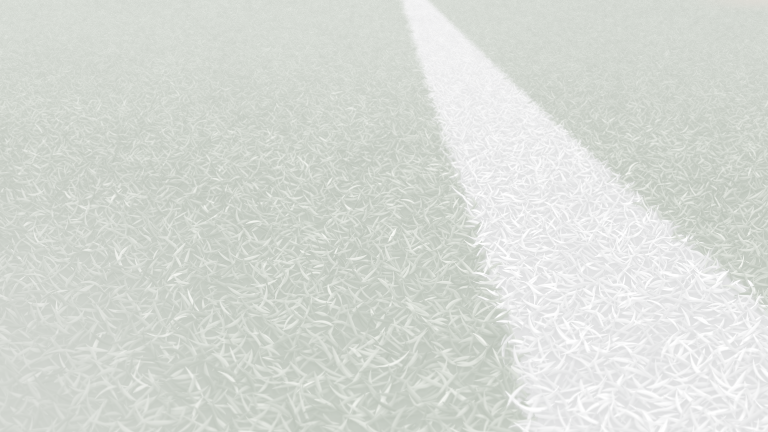
Give the GLSL for this texture, as a WebGL 1 fragment shader.

```glsl
precision highp float;
// Pale artificial turf crossed by a white painted stripe, seen at a low angle.
// Curved blades are scattered in perspective rows, far to near, and each takes
// its paint from its root. Depth of field and haze soften the distance.

uniform vec2 u_resolution;

const float HORIZON = 0.09;      // height of the vanishing line above the top
const float CELL = 0.027;        // blade spacing at unit depth scale
const float HALF_LENGTH = 0.043;
const float HALF_WIDTH = 0.0042;
const float FOCUS = 0.62;        // sharpest level, measured from the top
const float RAGGED = 0.030;      // scatter of painted roots at the stripe edge
const vec3 TURF_FAR = vec3(0.855, 0.871, 0.849);
const vec3 TURF_NEAR = vec3(0.842, 0.858, 0.834);
const vec3 TURF_DARK = vec3(0.752, 0.778, 0.742);
const vec3 TURF_LIGHT = vec3(0.940, 0.948, 0.928);
const vec3 PAINT = vec3(0.950, 0.950, 0.952);
const vec3 PAINT_DARK = vec3(0.865, 0.868, 0.870);
const vec3 PAINT_LIGHT = vec3(1.0);
const vec3 HAZE = vec3(0.862, 0.867, 0.857);
const vec3 WARM = vec3(0.885, 0.868, 0.845);

vec4 hash4(vec3 p) {
  vec4 q = fract(p.xyzx * vec4(0.1031, 0.1030, 0.0973, 0.1099));
  q += dot(q, q.wzxy + 33.33);
  return fract((q.xxyz + q.yzzw) * q.zywx);
}

float cornerSlope(vec2 cell, vec2 offset) {
  float angle = 6.2832 * hash4(vec3(cell, 7.0)).x;
  return dot(vec2(cos(angle), sin(angle)), offset);
}

float gradientNoise(vec2 p) {
  vec2 i = floor(p), f = fract(p);
  vec2 w = f * f * f * (f * (f * 6.0 - 15.0) + 10.0);
  vec2 e = vec2(1.0, 0.0);
  return mix(mix(cornerSlope(i, f), cornerSlope(i + e, f - e), w.x),
             mix(cornerSlope(i + e.yx, f - e.yx), cornerSlope(i + 1.0, f - 1.0), w.x), w.y);
}

// Coverage of the stripe at x across and t down the canvas.
float stripe(float x, float t, float soft) {
  float left = 0.523 + 0.175 * t + 0.006 * sin(6.2832 * (t - 0.3)) * t;
  float right = 0.557 + 0.57 * t + 0.07 * t * t;
  return smoothstep(left - soft, left + soft, x)
       * (1.0 - smoothstep(right - soft, right + soft, x));
}

// Coverage (x), contact shadow (y) and position across the blade (z).
vec3 blade(vec2 d, vec4 rnd, float soft) {
  float angle = (rnd.x - 0.5) * 2.5;
  float c = cos(angle), s = sin(angle);
  vec2 q = vec2(c * d.x + s * d.y, c * d.y - s * d.x);
  q.y += (rnd.y - 0.5) * 20.0 * q.x * q.x;
  float along = q.x / (HALF_LENGTH * (0.5 + 0.65 * rnd.z));
  float taper = max(1.0 - along * along, 0.0);
  float halfWidth = HALF_WIDTH * taper * (0.6 + 0.7 * rnd.w);
  float tip = smoothstep(0.0, 0.25, taper);
  float cover = 1.0 - smoothstep(halfWidth - soft, halfWidth + soft, abs(q.y));
  float shadow = 1.0 - smoothstep(0.0, 2.6 * HALF_WIDTH, abs(q.y + 1.2 * HALF_WIDTH));
  return vec3(cover * tip, shadow * tip, clamp(q.y / HALF_WIDTH, -1.0, 1.0));
}

void main() {
  vec2 uv = gl_FragCoord.xy / u_resolution;
  float aspect = u_resolution.x / u_resolution.y;
  float t = 1.0 - uv.y;
  float x = (uv.x - 0.5) * aspect;
  float depth = t + HORIZON;

  // Smooth ground tone: broad clumps, mottling and fine grain
  float clumps = gradientNoise(vec2(x, t * 1.5) * 7.0);
  float mottle = gradientNoise(vec2(x, t * 1.6) * 34.0);
  float grain = gradientNoise(vec2(x, t * 1.4) * 85.0);
  float wobble = RAGGED * depth * (0.7 * mottle + 0.7 * grain);
  float paint = stripe(uv.x + wobble, t, 0.006 + 0.006 * t);
  vec3 turf = mix(TURF_FAR, TURF_NEAR, smoothstep(0.0, 0.5, t));
  turf -= 0.014 * smoothstep(0.55, 0.8, uv.x);
  turf += 0.016 * clumps * smoothstep(0.1, 0.6, t) + 0.016 * mottle + 0.022 * grain;
  vec3 mean = mix(turf, PAINT + 0.02 * mottle + 0.02 * grain, paint);
  vec3 color = mix(mean, mix(TURF_DARK, PAINT_DARK, paint), 0.65);

  // Blades, painted from far rows to near rows
  float blur = 0.0008 + 0.007 * smoothstep(0.0, FOCUS, FOCUS - t)
             + 0.0014 * smoothstep(FOCUS, 1.0, t);
  float row0 = floor(log(depth) / CELL);
  for (int j = -2; j <= 2; j++) {
    float row = row0 + float(j);
    float scale = exp((row + 0.5) * CELL);
    float soft = blur + 0.4 / (u_resolution.y * scale);
    float shift = hash4(vec3(row + 200.0, 3.0, 5.0)).x;
    float column0 = floor(x / (scale * CELL) + shift);
    for (int i = -2; i <= 2; i++) {
      float column = column0 + float(i);
      for (int k = 0; k < 2; k++) {
        vec3 id = vec3(column + 700.0, row + 200.0, float(k) * 17.0 + 1.0);
        vec4 place = hash4(id);
        vec4 form = hash4(id + 31.7);
        float rootX = (column + place.x - shift) * CELL * scale;
        float rootDepth = exp((row + place.y) * CELL);
        vec3 b = blade(vec2(x - rootX, rootDepth - depth) / scale, form, soft);
        float scatter = (form.z + place.w - 1.0) * RAGGED * scale;
        float painted = stripe(rootX / aspect + 0.5 + scatter, rootDepth - HORIZON, 0.004);
        float tone = 0.08 + 0.68 * place.z + 0.16 * b.z + 0.35 * step(0.91, place.w);
        vec3 green = mix(TURF_DARK, TURF_LIGHT, tone) + 0.025 * clumps;
        vec3 white = mix(PAINT_DARK, PAINT_LIGHT, min(tone + 0.25, 1.0));
        color = mix(color, mix(TURF_DARK, PAINT_DARK, painted), 0.28 * b.y);
        color = mix(color, mix(green, white, painted), b.x);
      }
    }
  }

  // Distance flattens contrast; haze veils the near left
  float detail = mix(0.28, 1.0, smoothstep(0.02, 0.45, t));
  color = mix(mean, color, detail);
  float veil = (1.0 - smoothstep(0.0, 0.40, uv.x)) * smoothstep(0.15, 0.85, t);
  color = mix(color, HAZE, 0.5 * veil);
  float corner = smoothstep(0.88, 1.0, uv.x) * (1.0 - smoothstep(0.0, 0.03, t));
  color = mix(color, WARM, 0.7 * corner);
  gl_FragColor = vec4(color, 1.0);
}
```
